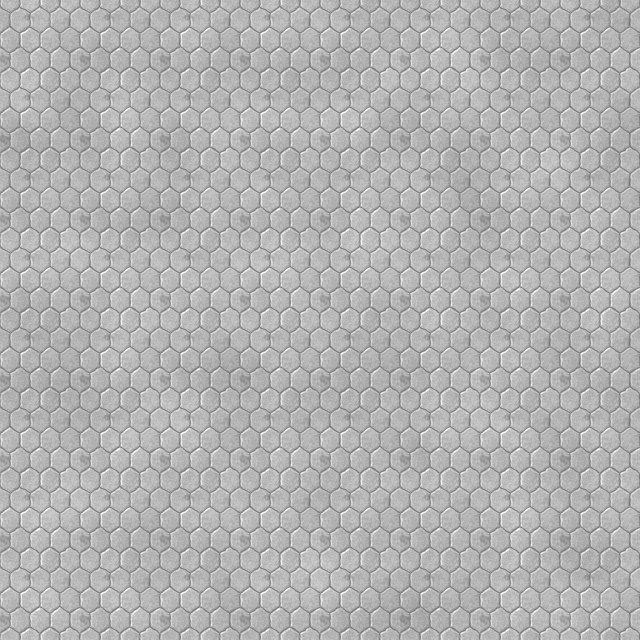
Give the GLSL for this texture, as a Shadertoy shader.

```glsl
// Grey stone paving of 32 x 32 staggered hexagons, slightly taller than regular.
// Two interleaved lattices give the hexagons; each gets a dark groove, a bevel lit
// from the upper left, and grain and stains that recur every 4 x 4 stones.

float hash(vec2 cell) {
    vec3 h = fract(cell.xyx * vec3(0.1031, 0.1030, 0.0973));
    h += dot(h, h.yzx + 33.33);
    return fract((h.x + h.y) * h.z);
}

vec2 gradient(vec2 cell, float period) {
    float angle = 6.2832 * hash(mod(cell, period) + period * 1.7);
    return vec2(cos(angle), sin(angle));
}

// Gradient noise that wraps after a whole number of cells
float noise(vec2 p, float period) {
    vec2 i = floor(p), f = p - i;
    vec2 u = f * f * f * (f * (f * 6.0 - 15.0) + 10.0);
    vec2 e = vec2(1.0, 0.0);
    float a = dot(gradient(i, period), f);
    float b = dot(gradient(i + e.xy, period), f - e.xy);
    float c = dot(gradient(i + e.yx, period), f - e.yx);
    float d = dot(gradient(i + e.xx, period), f - e.xx);
    return mix(mix(a, b, u.x), mix(c, d, u.x), u.y);
}

// Distance to the two kinds of side: x is upright, y is slanted
vec2 sideDistances(vec2 q) {
    return vec2(0.5 - abs(q.x), 0.5547 - dot(abs(q), vec2(0.5547, 0.8321)));
}

// Offset from the nearest centre of a lattice with cells 1 wide and 2 high
vec2 latticeOffset(vec2 p) {
    return vec2(fract(p.x) - 0.5, 2.0 * fract(p.y * 0.5 + 0.5) - 1.0);
}

// Ragged blotch that recurs every four stones
float stain(vec2 p, vec2 centre, vec2 size) {
    vec2 q = mod(p - centre + 2.0, 4.0) - 2.0;
    float ragged = 0.9 * noise(p * 5.0, 20.0);
    return 1.0 - smoothstep(0.3, 1.1, length(q / size) + ragged);
}

void mainImage(out vec4 fragColor, in vec2 fragCoord) {
    vec2 uv = fragCoord / iResolution.xy;
    vec2 p = uv * 32.0;
    float pixel = 32.0 / min(iResolution.x, iResolution.y);

    // Chipped outlines
    vec2 warped = p + 0.05 * vec2(noise(p * 4.0, 16.0), noise(p * 4.0 + 7.3, 16.0));

    // Nearest stone of the two lattices
    vec2 q = latticeOffset(warped);
    vec2 other = latticeOffset(warped + vec2(0.5, 1.0));
    vec2 sides = sideDistances(q), otherSides = sideDistances(other);
    if (min(otherSides.x, otherSides.y) > min(sides.x, sides.y)) {
        q = other;
        sides = otherSides;
    }
    float edge = min(sides.x, sides.y);
    vec2 id = floor(mod(warped - q + 0.25, 4.0));
    float tone = hash(id + 3.0), relief = hash(id + 19.0);

    // Stone face: tone per stone, broad clouds, mottling and fine grain
    float shade = 0.722 + 0.03 * (tone - 0.5);
    shade += 0.05 * noise(uv * 6.0, 6.0) + 0.04 * noise(uv * 13.0, 13.0);
    shade += 0.05 * noise(p * 2.0, 8.0);
    shade += 0.07 * noise(p * 7.0, 28.0) + 0.07 * noise(p * 13.0, 52.0);

    // Stains
    shade -= 0.12 * stain(p, vec2(0.22, 1.05), vec2(0.28, 0.34));
    shade -= 0.10 * stain(p, vec2(1.38, 3.12), vec2(0.30, 0.24));
    shade -= 0.06 * stain(p, vec2(3.4, 2.9), vec2(0.40, 0.22));

    // Bevel: light on the upper left sides, faint shadow on the lower right
    vec2 normal = sides.x < sides.y ? vec2(1.0, 0.0) : vec2(0.5547, 0.8321);
    float lit = dot(normal * sign(q), vec2(-0.707, 0.707));
    float soft = max(0.04, 0.7 * pixel);
    float bevel = 1.0 - smoothstep(0.07, 0.10 + soft, edge);
    float worn = 0.8 + 0.7 * noise(p * 3.0 + 2.6, 12.0);
    shade += bevel * worn * (0.12 + 0.20 * relief) * max(lit, 0.0);
    shade -= bevel * 0.07 * max(-lit, 0.0);

    // Groove between stones
    float halfWidth = 0.026 + 0.012 * noise(p * 3.0, 12.0);
    float groove = 1.0 - smoothstep(halfWidth - soft, halfWidth + soft, edge);
    shade = mix(shade, 0.43, groove * (0.85 + 0.15 * relief));

    fragColor = vec4(vec3(clamp(shade, 0.0, 1.0)), 1.0);
}
```
